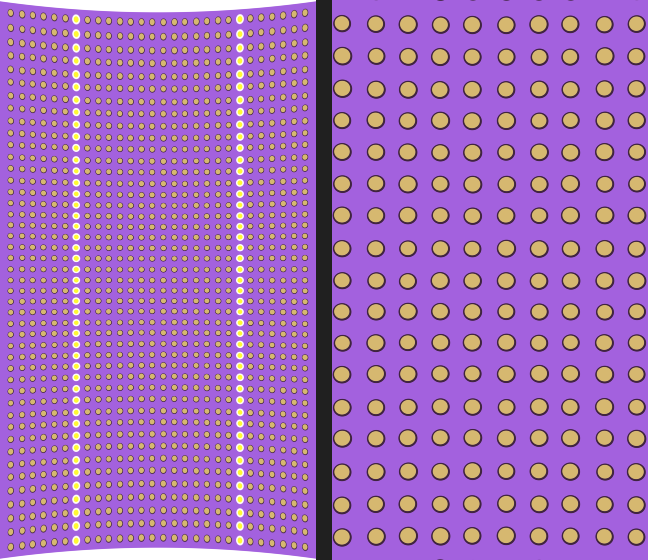
Left: the whole. Right: its middle third, enlarged.
Reproduce this pattern procedurally as a Shadertoy shader.

```glsl
// Warped sheet of outlined dots in a grid, with two columns of lit dots.

// Layout, in canvas heights from the centre
const float COLUMNS = 28.0;
const float ROWS = 45.0;
const float COLUMN_PITCH = 0.01944;
const float ROW_PITCH = 0.01878;    // at mid height
const float ROW_GROWTH = 4.36e-6;   // cubic widening of rows towards the ends
const float FLARE = 0.518;          // vertical stretch towards the sides
const float SHEET_HALF_HEIGHT = 0.478;
const float LIT_OFFSET = 7.5;       // lit columns, in pitches from the middle

// Dots, in column pitches
const float DOT_RADIUS = 0.285;
const float FILL_RADIUS = 0.232;
const float HALO_RADIUS = 0.355;
const float CORE_RADIUS = 0.215;
const float ROW_SQUASH = 1.04;
const float LINE_JITTER = 0.035;
const float DOT_JITTER = 0.012;
const float SIZE_JITTER = 0.012;
const vec2 FILL_SHIFT = vec2(-0.008, 0.012);

const vec3 PAPER = vec3(1.0);
const vec3 SHEET = vec3(0.64, 0.38, 0.87);
const vec3 OUTLINE = vec3(0.25, 0.14, 0.25);
const vec3 FILL = vec3(0.84, 0.72, 0.44);
const vec3 HALO = vec3(1.0, 0.99, 0.97);
const vec3 CORE = vec3(1.0, 0.98, 0.20);

float hash(vec2 p) {
    vec3 q = fract(vec3(p.xyx) * 0.1031);
    q += dot(q, q.yzx + 33.33);
    return fract((q.x + q.y) * q.z);
}

float signedHash(vec2 p) {
    return 2.0 * hash(p) - 1.0;
}

// Row number at height y: inverts y = pitch * n + growth * n^3 by Newton steps
float rowAt(float y) {
    float n = y / ROW_PITCH;
    for (int i = 0; i < 5; i++) {
        float n2 = n * n;
        n -= (n * (ROW_PITCH + ROW_GROWTH * n2) - y) / (ROW_PITCH + 3.0 * ROW_GROWTH * n2);
    }
    return n;
}

// Antialiased coverage of a disc
float disc(vec2 p, float radius, float pixel) {
    return 1.0 - smoothstep(-0.6 * pixel, 0.6 * pixel, length(p) - radius);
}

void mainImage(out vec4 fragColor, in vec2 fragCoord) {
    vec2 p = (fragCoord - 0.5 * iResolution.xy) / iResolution.y;
    float pixel = 1.0 / iResolution.y;

    // Straighten the warp, then find the nearest grid cell
    float y = p.y / (1.0 + FLARE * p.x * p.x);
    vec2 grid = vec2(p.x / COLUMN_PITCH + 0.5 * (COLUMNS - 1.0),
                     rowAt(y) + 0.5 * (ROWS - 1.0));
    vec2 cell = clamp(floor(grid + 0.5), vec2(0.0), vec2(COLUMNS, ROWS) - 1.0);

    // Slight unevenness of whole lines and of single dots
    vec2 lineShift = vec2(signedHash(vec2(cell.x, 71.0)), signedHash(vec2(cell.y, 137.0)));
    vec2 dotShift = vec2(signedHash(cell + 11.0), signedHash(cell + 53.0));
    vec2 local = grid - cell - LINE_JITTER * lineShift - DOT_JITTER * dotShift;
    local.y *= ROW_SQUASH;
    float grow = SIZE_JITTER * signedHash(cell + 29.0);
    float gridPixel = pixel / COLUMN_PITCH;

    // Plain or lit dot
    float fromMiddle = abs(cell.x - 0.5 * (COLUMNS - 1.0));
    bool lit = abs(fromMiddle - LIT_OFFSET) < 0.25;
    vec3 color = SHEET;
    if (lit) {
        color = mix(color, HALO, disc(local, HALO_RADIUS + grow, gridPixel));
        color = mix(color, CORE, disc(local, CORE_RADIUS + grow, gridPixel));
    } else {
        color = mix(color, OUTLINE, disc(local, DOT_RADIUS + grow, gridPixel));
        color = mix(color, FILL, disc(local - FILL_SHIFT, FILL_RADIUS + grow, gridPixel));
    }

    // Curved top and bottom edges of the sheet
    float outside = smoothstep(-0.6 * pixel, 0.6 * pixel, abs(y) - SHEET_HALF_HEIGHT);
    fragColor = vec4(mix(color, PAPER, outside), 1.0);
}
```
